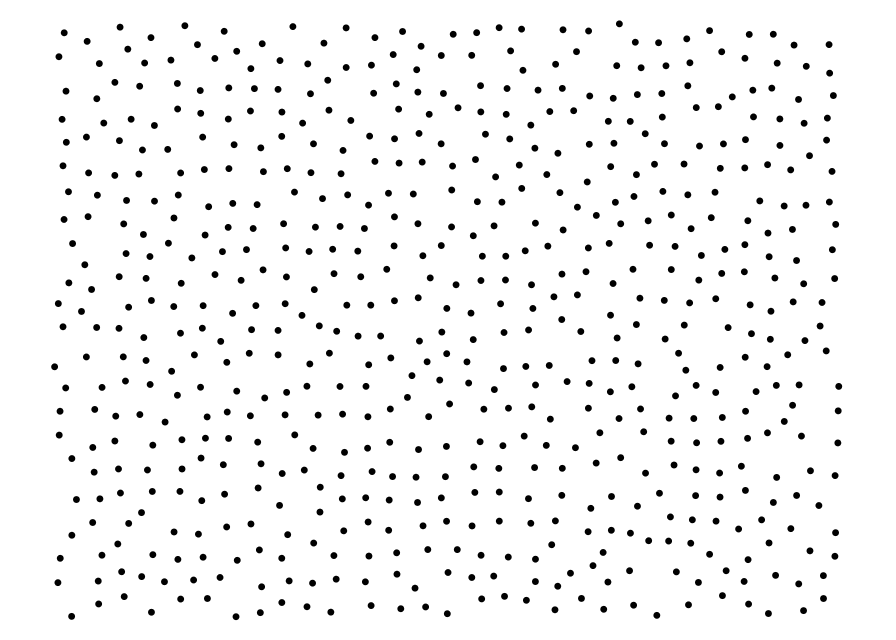
Give the GLSL for this pattern, as a Shadertoy shader.

```glsl
const vec2 GRID = vec2(29.0, 22.0);   // one dot per cell
const float CELL = 0.0425;            // cell size in canvas heights

vec2 hash22(vec2 p) {
    vec3 q = fract(p.xyx * vec3(0.1031, 0.1030, 0.0973));
    q += dot(q, q.yzx + 33.33);
    return fract((q.xx + q.yz) * q.zy);
}

bool inGrid(vec2 cell) {
    return all(greaterThanEqual(cell, vec2(0.0))) && all(lessThan(cell, GRID));
}

// Keep a dot inside the block, with a slightly uneven border
vec2 confine(vec2 p, vec2 cell) {
    vec2 margin = 0.28 * hash22(cell + 71.0);
    return clamp(p, margin, GRID - margin);
}

// Push that separates two dots closer than the wanted spacing
vec2 repel(vec2 p, vec2 other) {
    vec2 away = p - other;
    float d = max(length(away), 0.001);
    return away / d * max(0.9 - d, 0.0) * 0.48;
}

vec2 jittered(vec2 cell) {
    return cell + 0.5 + 0.9 * (hash22(cell + 13.0) - 0.5);
}

// First relaxation of the random dots
vec2 spread(vec2 cell) {
    vec2 p = jittered(cell), push = vec2(0.0);
    for (int k = 0; k < 9; k++) {
        vec2 next = cell + vec2(k % 3 - 1, k / 3 - 1);
        if (k != 4 && inGrid(next)) push += repel(p, jittered(next));
    }
    return confine(p + push, cell);
}

// Second relaxation, giving an even but irregular spacing
vec2 dotCentre(vec2 cell) {
    vec2 p = spread(cell), push = vec2(0.0);
    for (int k = 0; k < 9; k++) {
        vec2 next = cell + vec2(k % 3 - 1, k / 3 - 1);
        if (k != 4 && inGrid(next)) push += repel(p, spread(next));
    }
    return confine(p + push, cell);
}

void mainImage(out vec4 fragColor, in vec2 fragCoord) {
    vec2 uv = (fragCoord - 0.5 * iResolution.xy) / iResolution.y;
    vec2 p = uv / CELL + 0.5 * GRID;

    // Distance to the nearest dot centre
    float nearest = 9.0;
    for (int k = 0; k < 9; k++) {
        vec2 cell = floor(p) + vec2(k % 3 - 1, k / 3 - 1);
        if (inGrid(cell)) nearest = min(nearest, distance(p, dotCentre(cell)));
    }

    // Black dots on white with a one pixel soft edge
    float edge = (nearest * CELL - 0.0053) * iResolution.y;
    fragColor = vec4(vec3(clamp(edge + 0.5, 0.0, 1.0)), 1.0);
}
```
